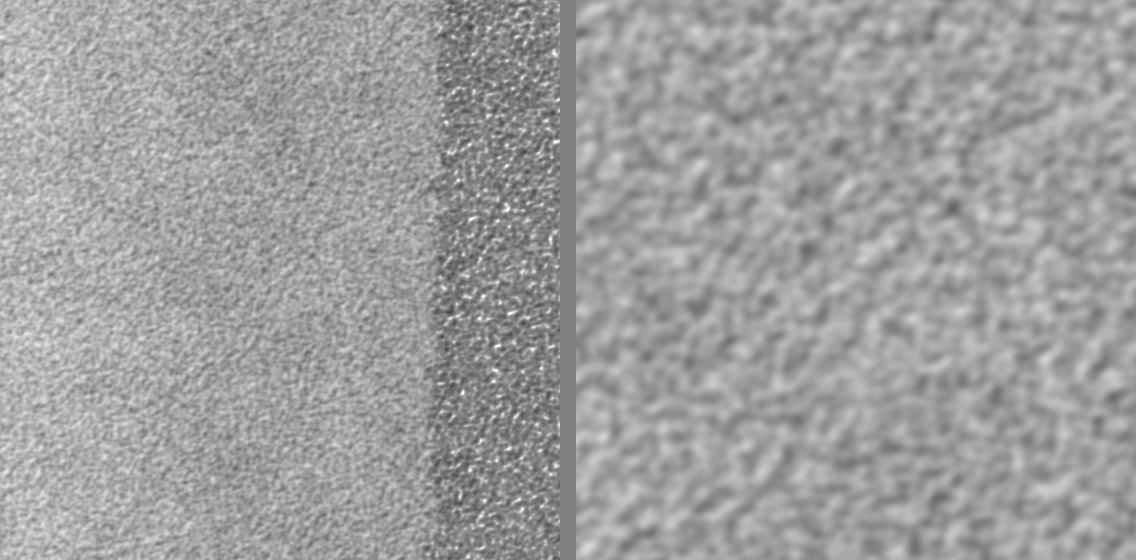
Left: the whole. Right: its middle third, enlarged.
A WebGL 1 fragment shader for this texture:

```glsl
precision highp float;
// Grey pebbled surface with a darker, glossier band along the right side.
// Gradient noise octaves form a height field; its shade mixes slanted light
// with rounded grains and soft clumps, and the band adds contrast and glints.

uniform vec2 u_resolution;

// Grain
const float COARSE_FREQ = 68.0;
const float FINE_FREQ = 128.0;
const float FINE_WEIGHT = 0.5;
const float GRAIN_FREQ = 98.0;
const float CLUMP_FREQ = 44.0;
const float RELIEF_WEIGHT = 0.55;
const float GRAIN_WEIGHT = 0.75;
const float CLUMP_WEIGHT = 0.4;
const float GRAIN_TILT = 0.3;
const float GRAIN_SQUASH = 1.15;
const vec2 LIGHT_STEP = vec2(-0.0025, 0.0055);

// Tones
const float LEFT_TONE = 0.70;
const float MIDDLE_TONE = 0.622;
const float BAND_TONE = 0.515;
const float SEAM_SHADE = 0.035;
const float MATTE_CONTRAST = 0.25;
const float GLOSS_CONTRAST = 0.28;
const float GLINT_STRENGTH = 0.55;
const float MOTTLE_STRENGTH = 0.055;

// Band edge
const float EDGE_X = 0.777;
const float EDGE_SLANT = 0.02;
const float EDGE_WOBBLE = 0.035;
const float EDGE_SOFTNESS = 0.024;

// Faint scratch
const vec2 SCRATCH_START = vec2(0.08, 0.86);
const vec2 SCRATCH_END = vec2(0.14, 0.93);
const float SCRATCH_WIDTH = 0.005;
const float SCRATCH_STRENGTH = 0.07;

float hash(vec2 cell) {
  return fract(sin(dot(cell, vec2(127.1, 311.7))) * 43758.5453);
}

// Dot product of a cell corner's random direction with the offset from it
float cornerSlope(vec2 corner, vec2 offset) {
  float angle = 6.2832 * hash(corner);
  return dot(vec2(cos(angle), sin(angle)), offset);
}

float gradientNoise(vec2 p) {
  vec2 cell = floor(p);
  vec2 f = fract(p);
  vec2 blend = f * f * (3.0 - 2.0 * f);
  vec2 right = vec2(1.0, 0.0);
  vec2 up = vec2(0.0, 1.0);
  float low = mix(cornerSlope(cell, f),
                  cornerSlope(cell + right, f - right), blend.x);
  float high = mix(cornerSlope(cell + up, f - up),
                   cornerSlope(cell + 1.0, f - 1.0), blend.x);
  return mix(low, high, blend.y);
}

vec2 rotate(vec2 p, float angle) {
  float c = cos(angle);
  float s = sin(angle);
  return vec2(c * p.x + s * p.y, c * p.y - s * p.x);
}

float surfaceHeight(vec2 p) {
  float coarse = gradientNoise(p * COARSE_FREQ);
  float fine = gradientNoise(rotate(p, 0.9) * FINE_FREQ + 37.0);
  return coarse + FINE_WEIGHT * fine;
}

// Slanted light on the pebbles, plus rounded grains and soft clumps
float surfaceShade(vec2 p) {
  vec2 q = rotate(p, GRAIN_TILT) * vec2(1.0, GRAIN_SQUASH);
  float relief = surfaceHeight(q) - surfaceHeight(q + LIGHT_STEP);
  float grain = gradientNoise(rotate(q, 0.6) * GRAIN_FREQ + 19.0);
  float clump = gradientNoise(rotate(q, 0.3) * CLUMP_FREQ + 53.0);
  return RELIEF_WEIGHT * relief + GRAIN_WEIGHT * grain + CLUMP_WEIGHT * clump;
}

float segmentDistance(vec2 p, vec2 a, vec2 b) {
  vec2 along = b - a;
  float t = clamp(dot(p - a, along) / dot(along, along), 0.0, 1.0);
  return length(p - a - along * t);
}

void main() {
  vec2 uv = gl_FragCoord.xy / u_resolution;
  vec2 p = gl_FragCoord.xy / min(u_resolution.x, u_resolution.y);
  float shade = surfaceShade(p);
  float mottle = gradientNoise(p * 9.0 + 11.0)
               + 0.7 * gradientNoise(rotate(p, 0.5) * 24.0 + 5.0);

  // Matte area, fading from the bright left side
  float matte = mix(LEFT_TONE, MIDDLE_TONE, smoothstep(0.0, 0.5, uv.x));
  matte += MATTE_CONTRAST * shade;
  float scratch = segmentDistance(uv, SCRATCH_START, SCRATCH_END);
  matte += SCRATCH_STRENGTH * (1.0 - smoothstep(0.0, SCRATCH_WIDTH, scratch));

  // Glossy band, darkest beside its edge
  float edge = EDGE_X + EDGE_SLANT * (uv.y - 0.5)
             + EDGE_WOBBLE * gradientNoise(p * 34.0 + 71.0);
  float glint = max(shade, 0.0);
  float gloss = BAND_TONE + GLOSS_CONTRAST * shade
              + GLINT_STRENGTH * glint * glint
              - SEAM_SHADE * (1.0 - smoothstep(0.0, 0.09, uv.x - edge));

  float band = smoothstep(-EDGE_SOFTNESS, EDGE_SOFTNESS, uv.x - edge);
  float tone = mix(matte, gloss, band) + MOTTLE_STRENGTH * mottle;
  gl_FragColor = vec4(vec3(clamp(tone, 0.0, 1.0)), 1.0);
}
```
